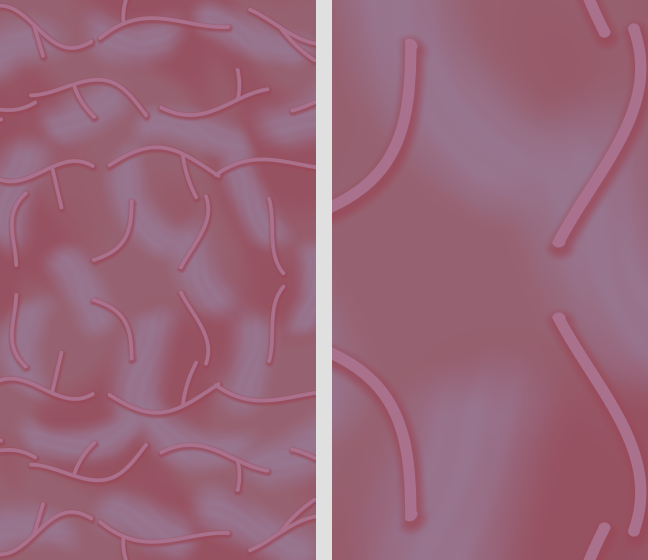
Left, the full canvas; right, a detail of the centre.
A WebGL 1 fragment shader for this texture:

```glsl
precision highp float;
// Soft fleshy tissue: blurred mauve folds on rose, crossed by mirrored raised veins.
uniform vec2 u_resolution;

#define HEIGHT 1.778
#define RED vec3(0.592, 0.322, 0.382)
#define ROSE vec3(0.59, 0.383, 0.443)
#define MAUVE vec3(0.598, 0.462, 0.565)
#define VEIN vec3(0.665, 0.45, 0.56)
#define SHADOW vec3(0.60, 0.28, 0.34)
#define VEIN_RADIUS 0.006
#define VEIN_AMP 0.058
#define FOLD_RADIUS 0.104
#define SEED 3.7

float hash(vec2 cell, float salt) {
  return fract(sin(dot(cell + SEED, vec2(12.99, 78.23)) + salt * 3.71) * 4375.85);
}

float signedHash(vec2 cell, float salt) {
  return 2.0 * hash(cell, salt) - 1.0;
}

vec2 rotate(vec2 v, float angle) {
  float c = cos(angle), s = sin(angle);
  return vec2(c * v.x + s * v.y, c * v.y - s * v.x);
}

// Layered sines, roughly -1 to 1
float softNoise(vec2 p) {
  return 0.5 * sin(7.0 * p.x + 2.0 * sin(4.0 * p.y))
       + 0.3 * sin(11.0 * p.y - 5.0 * p.x + 1.3)
       + 0.2 * sin(19.0 * p.x + 13.0 * p.y + 2.0 * sin(9.0 * p.x));
}

// Distance to a sine-shaped stroke along x
float waveStroke(vec2 q, float halfLength, float amp, float freq, float phase) {
  float x = clamp(q.x, -halfLength, halfLength);
  float a = freq * x + phase;
  float slope = amp * freq * cos(a);
  return length(vec2(q.x - x, (q.y - amp * sin(a)) * inversesqrt(1.0 + slope * slope)));
}

// Distance to a bent stroke leaving the origin along x
float bentStroke(vec2 q, float len, float bend) {
  float x = clamp(q.x, 0.0, len);
  float slope = 2.0 * bend * x;
  return length(vec2(q.x - x, (q.y - bend * x * x) * inversesqrt(1.0 + slope * slope)));
}

// Distance to the veins, mirrored about the middle of the canvas
float veinDistance(vec2 p) {
  p.y = abs(p.y - 0.5 * HEIGHT);
  float nearest = 1.0;
  for (int row = 0; row < 4; row++) {
    for (int col = 0; col < 4; col++) {
      vec2 cell = vec2(float(col), float(row));
      bool inner = row == 0;
      float x = inner ? 0.1 + 0.27 * cell.x
                      : 0.42 * (cell.x - 0.3 + 0.5 * mod(cell.y, 2.0));
      vec2 center = vec2(x + 0.04 * signedHash(cell, 1.0),
                         0.16 + 0.21 * cell.y + 0.02 * signedHash(cell, 2.0));
      float turn = signedHash(cell, 3.0);
      float angle = inner ? 1.57 + 0.7 * turn : 0.4 * turn;
      float halfLength = inner ? 0.11 : mix(0.16, 0.22, hash(cell, 4.0));
      float amp = VEIN_AMP * mix(0.7, 1.15, hash(cell, 5.0));
      float freq = mix(9.0, 14.0, hash(cell, 6.0));
      float phase = 6.28 * hash(cell, 7.0);
      vec2 q = rotate(p - center, angle);
      nearest = min(nearest, waveStroke(q, halfLength, amp, freq, phase));

      // Side branch on the long outer veins
      if (!inner && hash(cell, 8.0) > 0.12) {
        float start = 0.6 * halfLength * signedHash(cell, 9.0);
        float side = hash(cell, 10.0) < 0.6 ? -1.0 : 1.0;
        vec2 root = vec2(start, amp * sin(freq * start + phase));
        vec2 b = rotate(q - root, side * mix(0.8, 1.9, hash(cell, 11.0)));
        nearest = min(nearest, bentStroke(b, mix(0.09, 0.15, hash(cell, 12.0)),
                                          3.5 * signedHash(cell, 13.0)));
      }
    }
  }
  return nearest;
}

// Coverage of the blurred folds: steep near the middle, flat near the ends
float foldCoverage(vec2 p) {
  float bare = 1.0;
  for (int row = 0; row < 7; row++) {
    for (int col = 0; col < 3; col++) {
      vec2 cell = vec2(float(col), float(row)) + 20.0;
      float rowId = float(row);
      vec2 center = vec2(0.05 + 0.38 * float(col) + 0.19 * mod(rowId, 2.0),
                         (rowId + 0.5) * HEIGHT / 7.0);
      center += 0.035 * vec2(signedHash(cell, 1.0), signedHash(cell, 2.0));
      float turn = signedHash(cell, 3.0);
      float steep = 1.57 + 0.7 * turn;
      float angle = mix(steep, 0.5 * turn, smoothstep(0.2, 0.8, abs(rowId - 3.0) / 3.0));
      vec2 q = rotate(p - center, angle);
      q.y -= 2.5 * signedHash(cell, 4.0) * q.x * q.x;
      float halfLength = mix(0.08, 0.15, hash(cell, 5.0));
      float d = length(vec2(q.x - clamp(q.x, -halfLength, halfLength), q.y));
      float radius = FOLD_RADIUS * mix(0.8, 1.15, hash(cell, 6.0));
      float streak = 0.95 + 0.05 * sin(170.0 * q.y + 3.0 * sin(18.0 * q.x));
      bare *= 1.0 - 0.96 * streak * (1.0 - smoothstep(0.012, radius, d));
    }
  }
  return 1.0 - bare;
}

void main() {
  vec2 p = gl_FragCoord.xy / u_resolution.y * HEIGHT;
  float pixel = HEIGHT / u_resolution.y;

  // Rose ground, redder in patches, with mauve folds
  vec3 color = mix(RED, ROSE, smoothstep(-0.5, 0.4, softNoise(p)));
  vec2 warped = p + 0.012 * vec2(softNoise(p.yx * 1.7), softNoise(p * 1.9 + 4.0));
  color = mix(color, MAUVE, foldCoverage(warped));

  // Veins over a soft shadow cast downwards
  float shade = veinDistance(p + vec2(-0.002, 0.005));
  color = mix(color, SHADOW, 0.75 * (1.0 - smoothstep(0.004, 0.018, shade)));
  float edge = veinDistance(p) - VEIN_RADIUS;
  color = mix(color, VEIN, 0.95 * (1.0 - smoothstep(-0.7 * pixel, 0.7 * pixel, edge)));
  gl_FragColor = vec4(color, 1.0);
}
```
